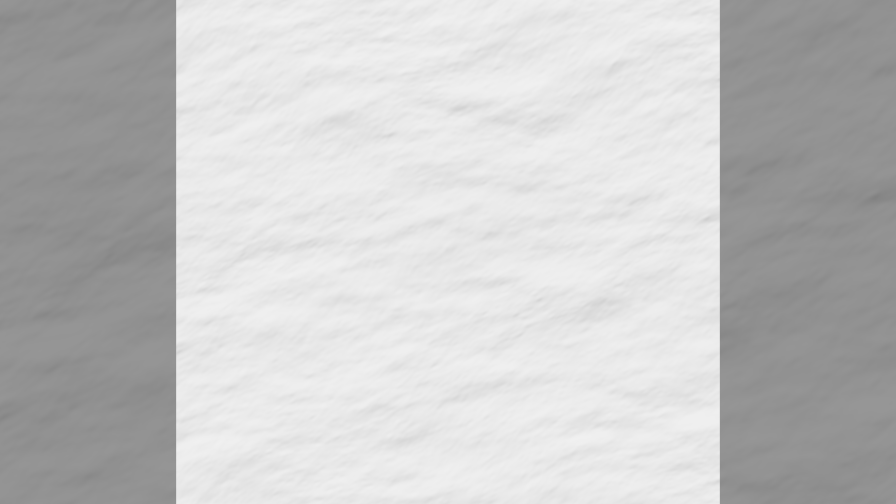
Write a Shadertoy shader that draws this texture.

```glsl
// A sheet of white, softly wrinkled paper between two shaded side bands.
// Scattered smooth bumps form a layered height field; its slope towards a
// light at the upper left gives the creases. The bands show it enlarged.

const float WHITE_TONE = 0.914;
const float GREY_TONE = 0.572;
const float SHEET_HALF_WIDTH = 0.3034;  // share of the canvas width
const float BAND_ZOOM = 1.65;

vec3 hash3(vec2 cell) {
    vec3 q = fract(cell.xyx * vec3(0.1031, 0.1030, 0.0973));
    q += dot(q, q.yxz + 33.33);
    return fract((q.xxy + q.yzz) * q.zyx);
}

vec2 rotate(vec2 p, float angle) {
    float c = cos(angle), s = sin(angle);
    return vec2(c * p.x + s * p.y, c * p.y - s * p.x);
}

// Cellular noise: one round bump or dent at a random spot in each cell.
float bumps(vec2 p) {
    vec2 cell = floor(p);
    float sum = 0.0;
    for (int y = -1; y <= 1; y++) {
        for (int x = -1; x <= 1; x++) {
            vec2 id = cell + vec2(x, y);
            vec3 rnd = hash3(id);
            vec2 d = id + rnd.xy - p;
            float k = max(0.0, 1.0 - dot(d, d));
            sum += (2.0 * rnd.z - 1.0) * k * k * k;
        }
    }
    return sum;
}

// Long flat folds that turn finer, rounder and more slanted per layer.
float paperHeight(vec2 p) {
    p.y += 0.010 * sin(p.x * 9.0 + 2.0 * sin(p.y * 7.0));
    float height = 0.0, freq = 15.0, slope = 1.0;
    float stretch = 2.7, tilt = 0.06;
    for (int i = 0; i < 5; i++) {
        vec2 q = rotate(p, tilt) * vec2(freq / stretch, freq);
        height += slope / freq * bumps(q + 37.0 * float(i));
        freq *= 1.75;
        slope *= 0.86;
        stretch = mix(stretch, 1.4, 0.25);
        tilt += 0.12;
    }
    return height;
}

// Slope along the light direction, with the dark creases deepened.
float relief(vec2 p) {
    vec2 towardLight = 0.0022 * normalize(vec2(-0.35, 1.0));
    float rise = paperHeight(p - towardLight) - paperHeight(p + towardLight);
    float slope = rise / (2.0 * length(towardLight));
    return slope - 0.10 * slope * slope;
}

void mainImage(out vec4 fragColor, in vec2 fragCoord) {
    vec2 p = (fragCoord - 0.5 * iResolution.xy) / iResolution.y;
    float aspect = iResolution.x / iResolution.y;

    // Pixel coverage of the sheet, for smooth straight edges.
    float inset = SHEET_HALF_WIDTH * aspect - abs(p.x);
    float sheet = clamp(inset * iResolution.y + 0.5, 0.0, 1.0);

    // Faint uneven brightness across the whole sheet.
    float cloud = 0.006 * bumps(p * vec2(2.0, 3.0) + 11.0);

    float white = WHITE_TONE + cloud + 0.0105 * relief(p + 5.0);
    float grey = GREY_TONE + cloud + 0.0065 * relief(p / BAND_ZOOM + 5.0);
    fragColor = vec4(vec3(mix(grey, white, sheet)), 1.0);
}
```
